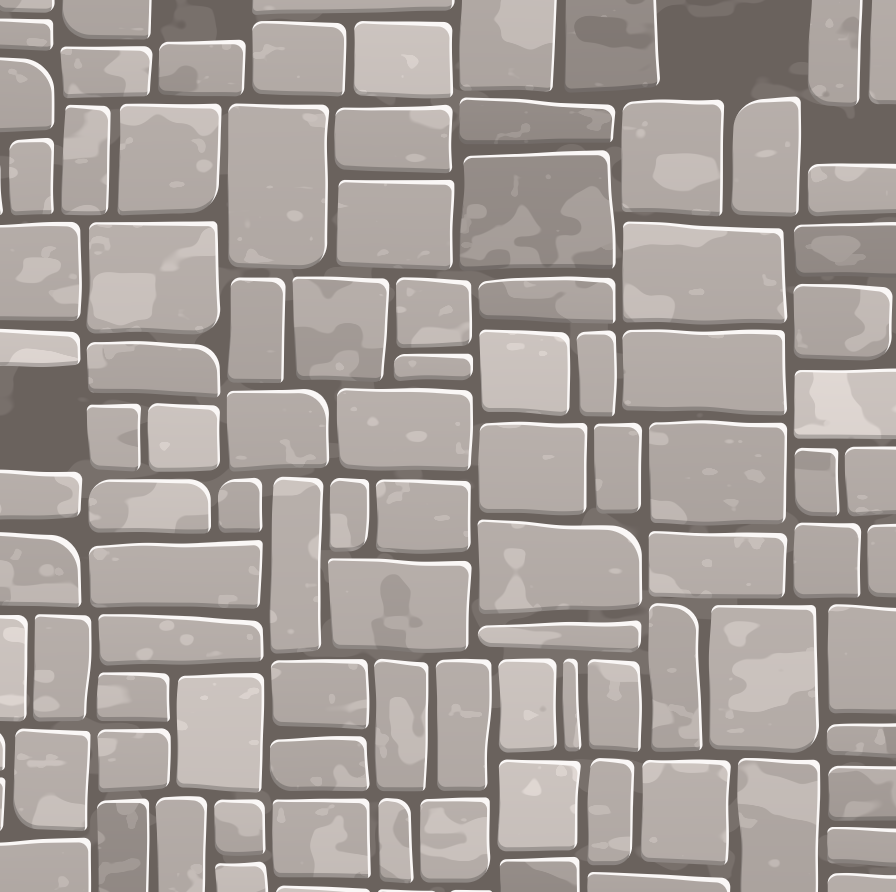
A Shadertoy shader for this texture:

```glsl
// Cartoon wall of irregular grey stones with white upper rims and dark mortar.

const float GRID = 5.0;        // coarse blocks per canvas height
const float HALF_GAP = 0.0036; // half of the mortar joint
const vec3 RIM_WHITE = vec3(0.98, 0.97, 0.965);

struct Stone { vec2 center; vec2 halfSize; float seed; };

float hash(vec2 p) {
    return fract(sin(dot(p, vec2(127.1, 311.7))) * 43758.5);
}

float stoneRandom(float seed, float channel) {
    return hash(vec2(seed * 7.3, channel));
}

float noise(vec2 p) {
    vec2 i = floor(p), f = fract(p);
    f = f * f * (3.0 - 2.0 * f);
    vec2 e = vec2(0.0, 1.0);
    return mix(mix(hash(i), hash(i + e.yx), f.x),
               mix(hash(i + e.xy), hash(i + e.yy), f.x), f.y);
}

float blotch(vec2 p, float threshold) {
    float n = 0.65 * noise(p) + 0.35 * noise(p * 2.3 + 17.0);
    return smoothstep(threshold - 0.014, threshold + 0.014, n);
}

float coverage(float d, float pixel) {
    return clamp(0.5 - d / pixel, 0.0, 1.0);
}

vec3 warmGrey(float level) {
    return vec3(level, level - 0.032, level - 0.05);
}

float wallOffset(vec2 cell) {
    return mix(0.2, 0.8, hash(cell + 3.7));
}

// Pinwheel rectangle around a grid corner: lo in xy, hi in zw
vec4 pinwheelRect(vec2 c) {
    float upperRight = wallOffset(c);
    float lowerLeft = wallOffset(c - 1.0) - 1.0;
    float lowerRight = wallOffset(c - vec2(0.0, 1.0));
    float upperLeft = wallOffset(c - vec2(1.0, 0.0));
    if (mod(c.x + c.y, 2.0) < 0.5)
        return c.xyxy + vec4(lowerLeft, lowerRight - 1.0, upperRight, upperLeft);
    return c.xyxy + vec4(upperLeft - 1.0, lowerLeft, lowerRight, upperRight);
}

// Find the coarse rectangle under p, then split it at random into stones
Stone findStone(vec2 p) {
    vec2 g = p * GRID;
    vec4 rect = vec4(floor(g), floor(g) + 1.0);
    float seed = 0.5;
    for (int k = 0; k < 4; k++) {
        vec2 corner = floor(g) + vec2(k & 1, k >> 1);
        vec4 r = pinwheelRect(corner);
        if (all(greaterThanEqual(g, r.xy)) && all(lessThan(g, r.zw))) {
            rect = r;
            seed = hash(corner + 41.0);
        }
    }
    for (int level = 0; level < 5; level++) {
        vec2 size = rect.zw - rect.xy;
        if (size.x * size.y < mix(0.2, 0.66, stoneRandom(seed, 1.0))) break;
        float ratio = mix(0.25, 0.75, stoneRandom(seed, 2.0));
        bool splitX = size.x > size.y * mix(0.7, 1.8, stoneRandom(seed, 3.0));
        vec2 cut = rect.xy + size * ratio;
        bool upper = splitX ? g.x > cut.x : g.y > cut.y;
        if (splitX) { if (upper) rect.x = cut.x; else rect.z = cut.x; }
        else { if (upper) rect.y = cut.y; else rect.w = cut.y; }
        seed = stoneRandom(seed, upper ? 4.0 : 5.0);
    }
    return Stone((rect.xy + rect.zw) * 0.5 / GRID, (rect.zw - rect.xy) * 0.5 / GRID, seed);
}

// Distance to a side that leans inward by a random slope
float leaningSide(float across, float along, vec2 extent, float random) {
    float slope = (random - 0.5) * 0.085;
    return across - extent.x + slope * along + abs(slope) * extent.y;
}

// Skewed box with a different rounding at each corner
float stoneDistance(vec2 q, Stone s, float extraRound) {
    vec2 h = s.halfSize - HALF_GAP;
    float a = max(leaningSide(q.x, q.y, h, stoneRandom(s.seed, 11.0)),
                  leaningSide(-q.x, q.y, h, stoneRandom(s.seed, 12.0)));
    float b = max(leaningSide(q.y, q.x, h.yx, stoneRandom(s.seed, 13.0)),
                  leaningSide(-q.y, q.x, h.yx, stoneRandom(s.seed, 14.0)));
    float pick = stoneRandom(s.seed, 20.0 + step(0.0, q.x) + 2.0 * step(0.0, q.y));
    float radius = mix(0.005, 0.012, pick) + 0.02 * step(0.92, pick) + extraRound;
    radius = min(radius, 0.8 * min(h.x, h.y));
    vec2 d = vec2(a, b) + radius;
    return min(max(d.x, d.y), 0.0) + length(max(d, 0.0)) - radius;
}

vec3 stoneFace(vec2 p, vec2 q, Stone s) {
    float kind = stoneRandom(s.seed, 31.0);
    float level = 0.695 + 0.04 * (stoneRandom(s.seed, 32.0) - 0.5);
    if (kind < 0.12) level = 0.79;
    else if (kind > 0.9) level = 0.575;
    level += 0.012 * q.y / s.halfSize.y;
    vec2 blotchPos = p * vec2(17.0, 25.0) + 50.0 * s.seed;
    float stain = blotch(blotchPos, mix(0.58, 0.8, stoneRandom(s.seed, 33.0)));
    float speck = blotch(p * vec2(38.0, 52.0) + 90.0 * s.seed, 0.8);
    float tint = stoneRandom(s.seed, 34.0) < 0.8 ? 0.08 : -0.07;
    return warmGrey(level + tint * stain + 0.06 * speck * (1.0 - stain));
}

void mainImage(out vec4 fragColor, in vec2 fragCoord) {
    float pixel = 1.0 / iResolution.y;
    vec2 p = fragCoord * pixel;
    Stone s = findStone(p);
    vec2 wobble = vec2(noise(p * 19.0), noise(p * 19.0 + 31.0)) - 0.5;
    vec2 q = p - s.center + 0.004 * wobble;

    // Mortar with faint stains
    vec3 color = warmGrey(0.415 + 0.055 * blotch(p * vec2(15.0, 22.0), 0.66));

    // Rim, face and lower shade come from shifted copies of one outline
    float rimGrowth = 1.0 + 0.45 * clamp(q.x / s.halfSize.x, -1.0, 1.0);
    vec2 rimShift = vec2(0.0021, 0.0039) * rimGrowth;
    float body = coverage(stoneDistance(q, s, 0.0), pixel);
    float face = coverage(stoneDistance(q + rimShift, s, 0.003), pixel);
    float lit = coverage(stoneDistance(q - vec2(0.001, 0.0045), s, 0.0), pixel);
    float aboveBase = smoothstep(-0.2, 0.2, q.y / s.halfSize.y);
    vec3 surface = stoneFace(p, q, s);
    surface = mix(surface * 0.79, surface, max(lit, aboveBase));
    surface = mix(RIM_WHITE, surface, face);

    // A few stones are missing and show bare mortar
    float present = step(0.045, stoneRandom(s.seed, 35.0));
    fragColor = vec4(mix(color, surface, body * present), 1.0);
}
```
